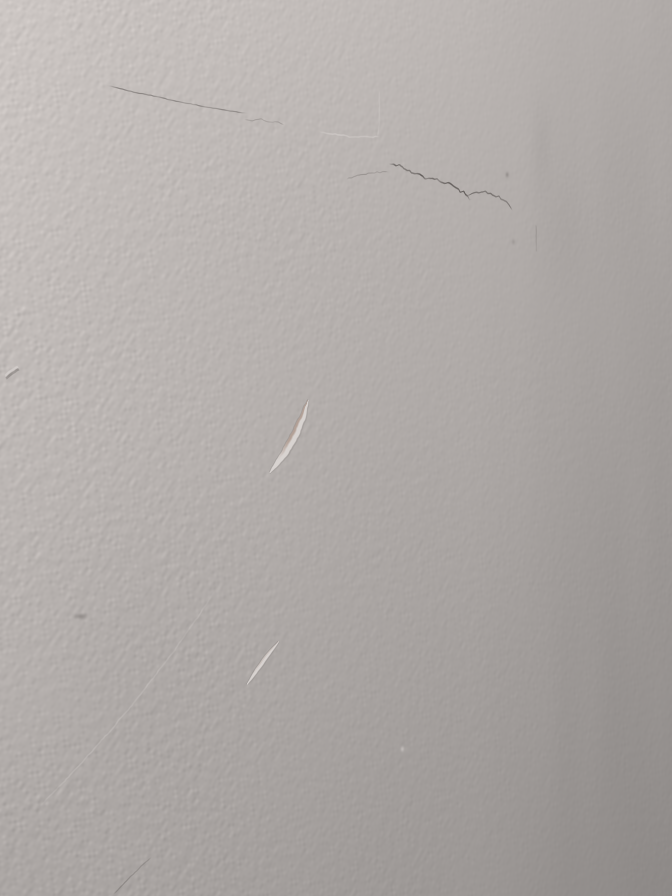
Write a WebGL 2 fragment shader that draws this texture.

```glsl
#version 300 es
precision highp float;
// A painted plaster wall in soft side light: a bilinear shade, embossed noise
// for the grain (fading to the right), and tapered strokes that follow bent,
// jagged chords for the hairline cracks, scratches and two gouges.

#define WALL_TINT vec3(1.025, 0.995, 0.980)
#define GRAIN_FREQ 235.0
#define GRAIN_LEFT 0.072
#define GRAIN_RIGHT 0.020
#define CRACK_COLOR vec3(0.38, 0.36, 0.35)
#define LIGHT_COLOR vec3(0.86, 0.84, 0.83)
#define RAW_COLOR vec3(0.66, 0.57, 0.52)

uniform vec2 u_resolution;
out vec4 outColor;

float hash(vec2 p) {
    vec3 q = fract(vec3(p.xyx) * 0.1031);
    q += dot(q, q.yzx + 33.33);
    return fract((q.x + q.y) * q.z);
}

float noise(vec2 p) {
    vec2 i = floor(p), f = fract(p);
    f = f * f * (3.0 - 2.0 * f);
    return mix(mix(hash(i), hash(i + vec2(1, 0)), f.x),
               mix(hash(i + vec2(0, 1)), hash(i + vec2(1, 1)), f.x), f.y);
}

// Orange-peel height: fine pimples over wider lumps, rotated to hide the lattice
float plaster(vec2 p) {
    mat2 turn = mat2(0.8, 0.6, -0.6, 0.8);
    vec2 q = turn * p * GRAIN_FREQ;
    return 0.6 * noise(q) + 0.5 * noise(turn * q * 0.57 + 17.0);
}

// Signed offset from a bent, jagged chord (positive to its left), and t along it
vec2 chord(vec2 p, vec2 a, vec2 b, float bend, float jag) {
    vec2 ab = b - a;
    float len = length(ab);
    vec2 dir = ab / len;
    float along = dot(p - a, dir), t = along / len;
    float wander = noise(vec2(along * 110.0 + 40.0, a.x * 97.0)) - 0.5;
    wander += 0.5 * (noise(vec2(along * 310.0 + 80.0, a.y * 61.0)) - 0.5);
    float path = bend * 4.0 * t * (1.0 - t) + jag * wander;
    return vec2(dot(p - a, vec2(-dir.y, dir.x)) - path, t);
}

float band(float d, float w) {
    float px = 0.8 / u_resolution.y;
    return 1.0 - smoothstep(max(w - px, 0.0), w + px, abs(d));
}

// A line whose strength varies along its length and dies out at both ends
float stroke(vec2 p, vec2 a, vec2 b, float bend, float jag, float w) {
    vec2 c = chord(p, a, b, bend, jag);
    float wear = 0.55 + 0.7 * noise(vec2(c.y * length(b - a) * 150.0 + 7.0, a.x * 53.0));
    return wear * band(c.x, w) * smoothstep(0.0, 0.1, c.y) * smoothstep(0.0, 0.1, 1.0 - c.y);
}

float spot(vec2 p, vec2 center, vec2 radius) {
    vec2 q = (p - center) / radius;
    return exp(-dot(q, q));
}

// A spindle-shaped cut: soft shadowed rim, raw core, bright right wall
vec3 gouge(vec3 col, vec2 p, vec2 a, vec2 b, float bend, float w, float raw) {
    vec2 c = chord(p, a, b, bend, w * 0.25);
    float inside = step(0.0, c.y) * step(c.y, 1.0);
    float width = w * pow(max(4.0 * c.y * (1.0 - c.y), 0.0), 0.7);
    float side = c.x / max(width, 0.0002);
    col = mix(col, CRACK_COLOR, 0.25 * inside * band(c.x - width, 0.0008));
    col = mix(col, CRACK_COLOR, 0.15 * inside * band(c.x + width * 1.25, 0.0008));
    vec3 core = mix(LIGHT_COLOR, RAW_COLOR, raw * smoothstep(-0.1, 0.6, side) * smoothstep(0.15, 0.5, c.y));
    return mix(col, core, 0.92 * inside * band(c.x, width));
}

void main() {
    vec2 uv = gl_FragCoord.xy / u_resolution;
    vec2 p = uv * vec2(0.75, 1.0);

    // Broad light, with faint mottling and vertical smears on the right
    float shade = mix(mix(0.658, 0.565, uv.x), mix(0.782, 0.690, uv.x), uv.y);
    shade -= 0.020 * smoothstep(0.68, 0.95, uv.x);
    shade += 0.010 * (noise(p * vec2(7.0, 4.0)) - 0.5);
    shade += 0.012 * smoothstep(0.55, 0.95, uv.x) * (noise(p * vec2(38.0, 5.0) + 9.0) - 0.5);
    shade -= 0.022 * spot(p, vec2(0.605, 0.835), vec2(0.012, 0.055));
    shade -= 0.012 * spot(p, vec2(0.625, 0.740), vec2(0.030, 0.060));

    // Grain lit from the upper left, squeezed toward the far right side
    vec2 g = vec2(p.x + 0.45 * p.x * p.x, p.y);
    vec2 toLight = vec2(-0.0010, 0.0010);
    float relief = plaster(g - toLight) - plaster(g + toLight);
    float patchy = 0.75 + 0.5 * noise(p * 9.0 + 3.0);
    shade += relief * patchy * mix(GRAIN_LEFT, GRAIN_RIGHT, smoothstep(0.0, 0.95, uv.x));
    vec3 col = shade * WALL_TINT;

    // Dark hairline cracks
    float dark = 0.50 * stroke(p, vec2(0.118, 0.905), vec2(0.278, 0.873), -0.002, 0.001, 0.0005);
    dark += 0.25 * stroke(p, vec2(0.272, 0.866), vec2(0.318, 0.861), 0.002, 0.003, 0.0005);
    dark += 0.30 * stroke(p, vec2(0.386, 0.801), vec2(0.434, 0.809), 0.001, 0.003, 0.0005);
    dark += 0.85 * stroke(p, vec2(0.432, 0.816), vec2(0.528, 0.779), 0.003, 0.006, 0.0008);
    dark += 0.80 * stroke(p, vec2(0.520, 0.781), vec2(0.573, 0.766), 0.010, 0.006, 0.0008);
    dark += 0.18 * stroke(p, vec2(0.598, 0.750), vec2(0.599, 0.718), 0.0, 0.001, 0.0006);
    dark += 0.35 * stroke(p, vec2(0.126, 0.001), vec2(0.170, 0.044), 0.001, 0.001, 0.0005);

    // Chips and stains
    dark += 0.35 * spot(p, vec2(0.566, 0.805), vec2(0.002, 0.003));
    dark += 0.20 * spot(p, vec2(0.573, 0.730), vec2(0.002, 0.003));
    dark += 0.35 * spot(p, vec2(0.090, 0.312), vec2(0.006, 0.003));
    dark += 0.40 * stroke(p, vec2(0.006, 0.577), vec2(0.022, 0.588), 0.001, 0.002, 0.0014);
    col = mix(col, CRACK_COLOR, min(dark, 1.0));

    // Raised edges and pale scratches
    float pale = 0.45 * stroke(p, vec2(0.355, 0.854), vec2(0.425, 0.848), -0.003, 0.002, 0.0008);
    pale += 0.25 * stroke(p, vec2(0.421, 0.846), vec2(0.424, 0.900), -0.001, 0.002, 0.0007);
    pale += 0.25 * stroke(p, vec2(0.040, 0.096), vec2(0.243, 0.345), -0.009, 0.001, 0.0008);
    pale += 0.60 * stroke(p, vec2(0.005, 0.580), vec2(0.021, 0.591), 0.001, 0.002, 0.0012);
    pale += 0.45 * spot(p, vec2(0.449, 0.164), vec2(0.002, 0.003));
    pale += 0.25 * spot(p, vec2(0.285, 0.857), vec2(0.003, 0.002));
    col = mix(col, LIGHT_COLOR, min(pale, 1.0));

    // The two deep cuts
    col = gouge(col, p, vec2(0.301, 0.472), vec2(0.344, 0.554), -0.005, 0.0042, 0.8);
    col = gouge(col, p, vec2(0.276, 0.236), vec2(0.311, 0.284), 0.001, 0.0021, 0.25);

    outColor = vec4(col, 1.0);
}
```
